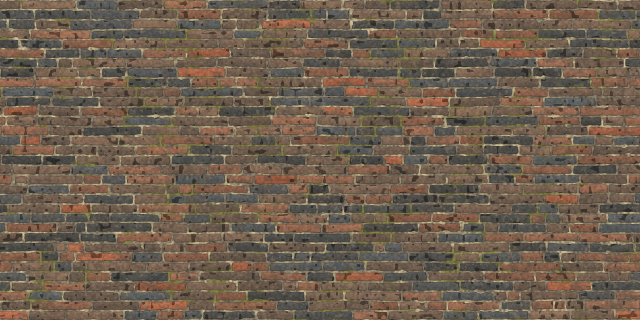
Write a WebGL 2 fragment shader that draws this texture.

```glsl
#version 300 es
precision highp float;
// Weathered wall of long thin bricks: 33 courses of about 14 bricks each.
// Every course has jittered joints and some halved bricks; noise roughens
// the edges, stains the clay and spreads pale mortar and moss in the joints.
uniform vec2 u_resolution;
out vec4 fragColor;

const float COURSES = 33.0;
const float BRICKS = 14.0;

float hash(vec2 p) {
    vec3 q = fract(p.xyx * 0.1031);
    q += dot(q, q.yzx + 33.33);
    return fract((q.x + q.y) * q.z);
}

float noise(vec2 p) {
    vec2 i = floor(p), f = fract(p);
    f = f * f * (3.0 - 2.0 * f);
    return mix(mix(hash(i), hash(i + vec2(1, 0)), f.x),
               mix(hash(i + vec2(0, 1)), hash(i + vec2(1, 1)), f.x), f.y);
}

float fbm(vec2 p) {
    float sum = 0.0, gain = 0.5;
    for (int i = 0; i < 4; i++) {
        sum += gain * noise(p);
        p = p * 2.03 + 17.3;
        gain *= 0.5;
    }
    return sum / 0.9375;
}

// Position of joint k in a course, wrapping across the canvas.
float joint(float k, float course) {
    return k + 0.46 * (hash(vec2(mod(k, BRICKS), course + 50.0)) - 0.5);
}

// Left end, right end and seed of the brick at u, in mean brick lengths.
vec3 findBrick(float u, float course) {
    float k = floor(u);
    if (u < joint(k, course)) k -= 1.0;
    else if (u >= joint(k + 1.0, course)) k += 1.0;
    float left = joint(k, course), right = joint(k + 1.0, course);
    float seed = mod(k, BRICKS);
    if (hash(vec2(seed + 31.0, course)) < 0.14) {
        float cut = mix(left, right, 0.35 + 0.3 * hash(vec2(seed, course + 90.0)));
        if (u < cut) right = cut;
        else { left = cut; seed += 200.0; }
    }
    return vec3(left, right, seed);
}

float roundedBox(vec2 p, vec2 halfSize, float radius) {
    vec2 q = abs(p) - halfSize + radius;
    return length(max(q, 0.0)) + min(max(q.x, q.y), 0.0) - radius;
}

vec3 clayColor(float pick, float shade) {
    vec3 clay = vec3(0.43, 0.36, 0.305);
    if (pick < 0.34) clay = mix(vec3(0.30, 0.295, 0.28), vec3(0.32, 0.33, 0.33), shade);
    else if (pick > 0.93) clay = vec3(0.62, 0.37, 0.265);
    else if (pick > 0.74) clay = vec3(0.54, 0.375, 0.29);
    else clay = mix(clay, vec3(0.47, 0.37, 0.30), shade);
    return clay * (0.9 + 0.2 * shade);
}

void main() {
    // One unit is one course high; the wall is twice as wide as high.
    vec2 p = gl_FragCoord.xy / u_resolution * vec2(2.0, 1.0) * COURSES;
    float pixel = COURSES / u_resolution.y;
    float brickLength = 2.0 * COURSES / BRICKS;

    // Gentle sag of the courses and ragged brick outlines
    vec2 warped = p;
    warped.y += 0.16 * (noise(p * vec2(0.25, 0.5)) - 0.5);
    warped += 0.13 * (vec2(fbm(p * 2.1), fbm(p * 2.1 + 40.0)) - 0.5);

    float course = floor(warped.y);
    float shift = 0.5 * mod(course, 2.0) + 0.7 * hash(vec2(course, 7.0));
    vec3 brick = findBrick(warped.x / brickLength + shift, course);
    vec2 id = vec2(brick.z, mod(course, COURSES));
    float pick = hash(id + 3.7), shade = hash(id + 61.2);

    // Brick outline, with its own height and a slight tilt
    vec2 center = vec2((0.5 * (brick.x + brick.y) - shift) * brickLength, course + 0.5);
    vec2 local = warped - center;
    local.y += local.x * 0.025 * (hash(id + 12.0) - 0.5);
    vec2 halfSize = vec2(0.5 * (brick.y - brick.x) * brickLength - 0.11,
                         0.43 - 0.05 * hash(id + 25.0));
    float dist = roundedBox(local, halfSize, 0.13);
    float spill = smoothstep(0.6, 0.8, fbm(p * 0.75 + 9.0));
    dist += 0.2 * spill * fbm(p * 3.0);

    // Fired clay: broad stains, fine grain, pits and lime dust
    float stain = fbm(p * vec2(0.8, 1.5) + shade * 30.0);
    float grain = fbm(p * 4.5);
    vec3 clay = clayColor(pick, shade);
    clay = mix(clay, vec3(0.36, 0.32, 0.28), 0.55 * smoothstep(0.5, 0.75, stain));
    clay *= 0.78 + 0.44 * grain;
    clay = mix(clay, vec3(0.53, 0.47, 0.39), 0.45 * smoothstep(0.6, 0.78, fbm(p * 2.6 + 80.0)));
    clay *= 1.0 - 0.4 * smoothstep(0.76, 0.86, noise(p * 2.3 + 33.0));
    clay *= 1.0 + 0.10 * smoothstep(-0.2, 0.4, local.y) - 0.16 * smoothstep(-0.12, 0.0, dist);

    // Mortar: grey to pale sand, mossy in patches, shaded under the bricks
    vec3 mortar = mix(vec3(0.47, 0.43, 0.365), vec3(0.68, 0.63, 0.49),
                      smoothstep(0.42, 0.72, fbm(p * 0.9 + 21.0)));
    float moss = smoothstep(0.56, 0.7, fbm(p * 0.45 + 57.0));
    mortar = mix(mortar, vec3(0.47, 0.46, 0.24), 0.8 * moss);
    mortar *= 0.75 + 0.5 * noise(p * 5.0 + 5.0);
    mortar *= 1.0 - 0.28 * smoothstep(0.09, 0.0, dist) * step(local.y, 0.0);

    float mask = smoothstep(-0.6 * pixel, 0.6 * pixel, dist);
    vec3 color = mix(clay, mortar, mask);
    color = mix(color, vec3(0.48, 0.46, 0.27), 0.3 * moss * smoothstep(-0.2, 0.1, dist));
    fragColor = vec4(color, 1.0);
}
```
